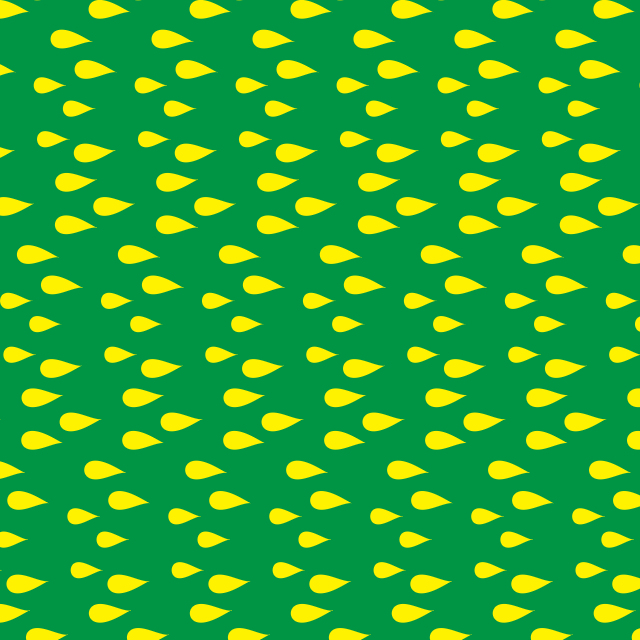
Reproduce this pattern procedurally as a Shadertoy shader.

```glsl
const vec3 GREEN = vec3(0.0, 0.58, 0.27);
const vec3 YELLOW = vec3(1.0, 0.95, 0.0);
const vec2 TILE = vec2(0.15775, 0.3367);
const float TOP_OFFSET = 0.0391;
const int DROP_COUNT = 9;

// Drops of one tile: blunt end as a fraction of the tile, then tail bend
const vec3 DROPS[DROP_COUNT] = vec3[](
    vec3(0.501, 0.065, 1.0), vec3(0.739, 0.206, 1.0), vec3(0.334, 0.280, 0.0),
    vec3(0.623, 0.388, 0.0), vec3(0.367, 0.530, 0.0), vec3(0.731, 0.594, -1.0),
    vec3(0.547, 0.730, -1.0), vec3(0.924, 0.842, -1.0), vec3(0.544, 0.927, 1.0));

// Squared half width of a unit-long teardrop: s * (1 - s)^taper, scaled to radius
float teardropDistance(vec2 p, float radius, float taper, float bend) {
    float s = p.x;
    float rest = max(1.0 - s, 0.0);
    float widest = 1.0 / (1.0 + taper);
    float scale = radius * radius / (widest * pow(1.0 - widest, taper));
    float widthSq = scale * s * pow(rest, taper);
    float slope = scale * pow(rest, taper - 1.0) * (1.0 - (1.0 + taper) * s);

    // The centre line curls towards the tip
    float across = abs(p.y - bend * pow(clamp(s, 0.0, 1.0), 4.0));
    float gradient = length(vec2(slope, across + sqrt(max(widthSq, 0.0))));
    float d = (across * across - widthSq) / max(gradient, 1e-5);
    return max(d, s - 1.0);
}

// Bent drops are large, straight ones are small
float dropDistance(vec2 p, float bendSide) {
    bool large = bendSide != 0.0;
    float size = large ? 0.0651 : 0.0504;
    float radius = large ? 0.225 : 0.25;
    float taper = large ? 2.7 : 3.0;
    return size * teardropDistance(p / size, radius, taper, 0.067 * bendSide);
}

float patternDistance(vec2 p) {
    // Each band of tiles slides a third of a tile to the left
    float band = floor(p.y / TILE.y);
    p.x += band * TILE.x / 3.0;
    p.y -= band * TILE.y;

    float margin = 0.25 * TILE.x;
    float d = 1.0;
    for (int i = 0; i < DROP_COUNT; i++) {
        vec2 local = p - DROPS[i].xy * TILE;
        local.x = mod(local.x + margin, TILE.x) - margin;
        d = min(d, dropDistance(local, DROPS[i].z));
    }
    return d;
}

void mainImage(out vec4 fragColor, in vec2 fragCoord) {
    float pixel = 1.0 / iResolution.y;
    vec2 p = fragCoord * pixel;
    p.y = 1.0 - p.y - TOP_OFFSET;

    float coverage = clamp(0.5 - patternDistance(p) / pixel, 0.0, 1.0);
    fragColor = vec4(mix(GREEN, YELLOW, coverage), 1.0);
}
```
